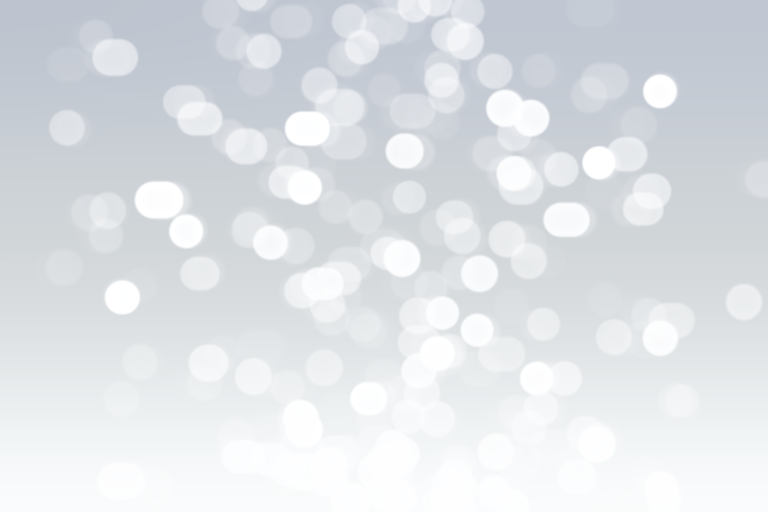
Write a Shadertoy shader that draws this background.

```glsl
const float DISC_RADIUS = 0.034;
const float EDGE_BLUR = 0.0035;
const vec3 GLOW = vec3(0.995, 0.997, 1.0);

vec3 hash3(float n) {
    vec3 p = fract(vec3(n) * vec3(0.1031, 0.1030, 0.0973));
    p += dot(p, p.yzx + 33.33);
    return fract((p.xxy + p.yzz) * p.zyx);
}

// Vertical haze: blue-grey above, nearly white below
vec3 backdrop(vec2 uv) {
    vec3 sky = vec3(0.755, 0.780, 0.822);
    vec3 mist = vec3(0.822, 0.840, 0.850);
    vec3 snow = vec3(0.980, 0.988, 0.990);
    vec3 upper = mix(mist, sky, smoothstep(0.45, 1.0, uv.y));
    vec3 color = mix(snow, upper, smoothstep(-0.03, 0.56, uv.y));
    float corner = smoothstep(0.5, 0.0, uv.x) * smoothstep(0.6, 1.0, uv.y);
    return color - 0.012 * corner;
}

// Coverage of a disc stretched sideways, with a faintly brighter rim
float discMask(vec2 p, float radius, float stretch, float blur) {
    p.x -= clamp(p.x, -stretch, stretch);
    float d = length(p);
    float fill = 1.0 - smoothstep(radius - blur, radius + blur, d);
    return fill * mix(0.9, 1.0, smoothstep(0.3, 0.95, d / radius));
}

// Bell-shaped scatter in x, evenly stratified in y
vec3 scatterDiscs(vec3 color, vec2 p, float aspect, int count, float seed,
                  vec2 heights, float spread, vec2 opacity, float blur) {
    for (int i = 0; i < count; i++) {
        float id = float(i) + seed;
        vec3 place = hash3(id);
        vec3 jitter = hash3(id + 517.0);
        vec3 look = hash3(id + 911.0);
        float bell = place.x + place.y + place.z - 1.5;
        float level = (float(i) + jitter.x) / float(count);
        vec2 center = vec2((0.53 + 2.0 * spread * bell) * aspect,
                           mix(heights.x, heights.y, level));
        float radius = DISC_RADIUS * mix(0.94, 1.06, look.x);
        float stretch = 0.012 * smoothstep(0.65, 1.0, look.y);
        float alpha = mix(opacity.x, opacity.y, look.z);
        vec2 q = p - center;

        // Soft displaced echo beside the disc
        vec2 shift = vec2((jitter.y - 0.5) * 0.045, (jitter.z - 0.5) * 0.008);
        float echo = discMask(q - shift, radius, stretch, blur * 2.0);
        color = mix(color, GLOW, 0.28 * alpha * echo);
        color = mix(color, GLOW, alpha * discMask(q, radius, stretch, blur));
    }
    return color;
}

void mainImage(out vec4 fragColor, in vec2 fragCoord) {
    vec2 p = fragCoord / iResolution.y;
    float aspect = iResolution.x / iResolution.y;
    float blur = max(EDGE_BLUR, 0.75 / iResolution.y);
    vec3 color = backdrop(fragCoord / iResolution.xy);

    // Faint, medium and bright lights
    color = scatterDiscs(color, p, aspect, 80, 11.0, vec2(0.02, 1.02),
                         0.25, vec2(0.05, 0.25), blur * 1.3);
    color = scatterDiscs(color, p, aspect, 72, 203.0, vec2(0.08, 1.02),
                         0.18, vec2(0.22, 0.58), blur);
    color = scatterDiscs(color, p, aspect, 27, 407.0, vec2(0.1, 0.83),
                         0.145, vec2(0.82, 1.15), blur);

    // Crowded glitter along the lower edge
    color = scatterDiscs(color, p, aspect, 26, 619.0, vec2(0.0, 0.12),
                         0.15, vec2(0.65, 1.0), blur);
    fragColor = vec4(clamp(color, 0.0, 1.0), 1.0);
}
```
